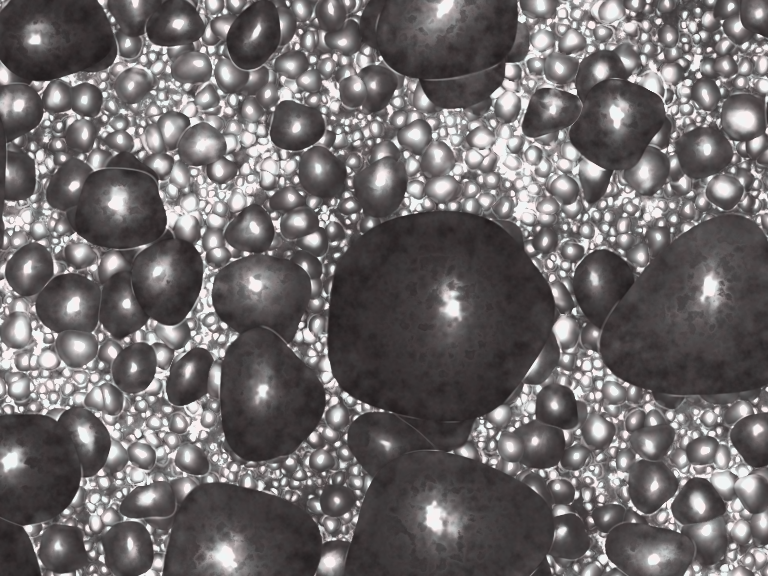
Give the GLSL for this texture, as a Shadertoy shader.

```glsl
vec4 hash4(vec2 p) {
    vec4 q = fract(p.xyxy * vec4(0.1031, 0.1030, 0.0973, 0.1099));
    q += dot(q, q.wzxy + 33.33);
    return fract((q.xxyz + q.yzzw) * q.zywx);
}

float noise(vec2 p) {
    vec2 i = floor(p), f = fract(p);
    f = f * f * (3.0 - 2.0 * f);
    float low = mix(hash4(i).x, hash4(i + vec2(1, 0)).x, f.x);
    float high = mix(hash4(i + vec2(0, 1)).x, hash4(i + vec2(1, 1)).x, f.x);
    return mix(low, high, f.y);
}

float fbm(vec2 p) {
    float sum = 0.0, weight = 0.5;
    for (int i = 0; i < 4; i++) {
        sum += weight * noise(p);
        p = mat2(1.6, 1.2, -1.2, 1.6) * p + 7.3;
        weight *= 0.5;
    }
    return sum / 0.94;
}

// Lays one generation of bubbles, all of similar size, over the tone below
float addBubbles(float tone, vec2 p, float size, float density, float seed) {
    vec2 wobble = vec2(noise(p / size * 1.9 + seed), noise(p / size * 1.9 + seed + 40.0)) - 0.5;
    vec2 warped = p + 0.24 * size * wobble;
    vec2 cell = floor(warped / size);
    float nearest = 9.0, second = 9.0, radius = size;
    vec2 local = vec2(9.0);
    vec4 traits = vec4(0.0);

    for (int y = -1; y <= 1; y++)
    for (int x = -1; x <= 1; x++) {
        vec2 id = cell + vec2(x, y);
        vec4 h = hash4(id + seed);
        if (h.w > density) continue;
        float r = size * mix(0.3, 0.56, h.z);
        vec2 q = (warped - (id + 0.5 + 0.7 * (h.xy - 0.5)) * size) / r;
        q.y *= mix(0.88, 1.12, h.x);
        float d = length(q);
        if (d < nearest) {
            second = nearest;
            nearest = d;
            local = q;
            radius = r;
            traits = hash4(id + seed + 91.0);
        } else {
            second = min(second, d);
        }
    }

    // Dark glassy body, paler when small, with fine soot near the middle
    float large = smoothstep(0.01, 0.06, radius);
    float body = mix(0.27, 0.165, large) + 0.07 * (traits.x - 0.4);
    vec2 lamp = local - vec2(-0.06, 0.1) - 0.35 * (traits.yz - 0.5);
    float glow = mix(0.4, 0.2, large) * mix(0.5, 1.6, traits.w);
    body += glow * exp(-2.4 * dot(lamp, lamp));
    float grain = fbm(p * 60.0 + seed);
    body *= 1.0 + large * 0.7 * (grain - 0.5);
    float soot = smoothstep(0.5, 0.72, grain) * smoothstep(0.9, 0.2, length(lamp));
    body *= 1.0 - 0.4 * large * soot;

    // Ragged lamp reflection with a wide halo
    float spot = 0.08 + 0.0038 / radius;
    vec2 ragged = lamp * vec2(1.15, 0.85) + 0.8 * spot * (vec2(noise(p * 110.0), noise(p * 110.0 + 20.0)) - 0.5);
    float reach = length(ragged) / spot;
    body += 0.34 * exp(-0.26 * reach * reach);
    body += 0.75 * smoothstep(1.4, 0.4, reach) * mix(0.35, 1.0, traits.y);

    // Faint rim light, and a film where two bubbles press together
    float rim = smoothstep(0.7, 0.95, nearest) * smoothstep(0.4, 0.8, noise(local * 2.5 + seed));
    body += 0.16 * rim * mix(1.0, 0.4, large);
    float film = smoothstep(0.005 / radius, 0.0, second - nearest);
    body = mix(body, 0.36, 0.7 * film);

    // Contact shadow and a broken outline around the bubble
    float outside = (nearest - 1.0) * radius;
    tone *= 1.0 - 0.2 * exp(-max(outside, 0.0) / 0.006);
    float outline = smoothstep(0.004, 0.0, abs(outside - 0.002));
    tone += 0.22 * outline * smoothstep(0.45, 0.8, noise(p * 28.0 + seed));
    return mix(tone, body, smoothstep(0.002, -0.002, outside));
}

void mainImage(out vec4 fragColor, in vec2 fragCoord) {
    vec2 p = fragCoord / iResolution.y + 3.0;

    // Glittering froth between the bubbles
    float froth = fbm(p * 62.0);
    float tone = 0.22 + 0.55 * froth + 0.7 * smoothstep(0.52, 0.72, froth);

    // Bubbles from the finest to the largest
    for (int i = 0; i < 7; i++) {
        float level = float(i);
        float density = mix(0.85, 0.27, sqrt(level / 6.0));
        tone = addBubbles(tone, p, 0.021 * pow(1.63, level), density, 17.0 * level + 5.0);
    }

    // Uneven lighting, stronger on the pale parts, and stray gleams
    float light = fbm(p * 4.5 + 11.0) - 0.5;
    tone *= 1.06 + 0.9 * light * smoothstep(0.15, 0.4, tone);
    float gleam = smoothstep(0.6, 0.85, noise(p * 24.0 + 31.0));
    tone += 0.3 * gleam * smoothstep(0.28, 0.5, tone);

    // Warm grey with slight colour fringing
    tone = clamp(tone + 0.02 * (noise(p * 190.0) - 0.5), 0.06, 0.96);
    vec3 color = vec3(tone) - vec3(0.0, 0.022, 0.018) * (1.0 - 0.6 * tone);
    float fringe = noise(p * 90.0 + 60.0) - 0.5;
    color += 0.06 * fringe * tone * vec3(-1.0, 0.5, 0.4);
    fragColor = vec4(color, 1.0);
}
```
